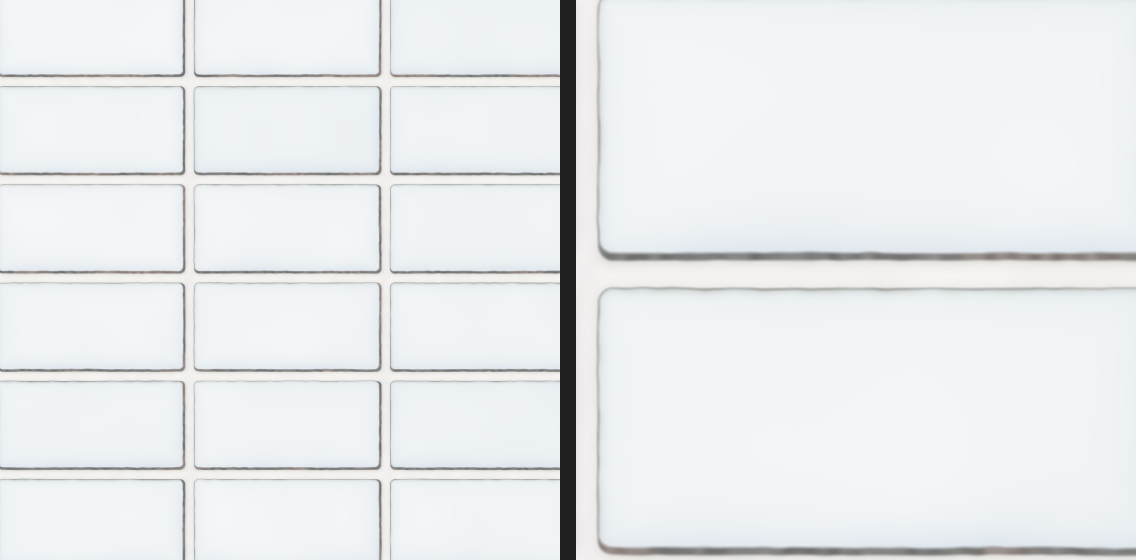
Left: the whole. Right: its middle third, enlarged.
A three.js fragment shader for this pattern:

```glsl
// Glossy white stacked wall tiles in pale grout, about three across and six down.
// Each tile is a rounded box: a grey body peeks out below and to the right of a
// shifted, softly shaded face; hashes vary the tint, rim wear and edge wobble.
varying vec2 vUv;

float hash(vec2 p) {
  vec3 q = fract(vec3(p.xyx) * 0.1031);
  q += dot(q, q.yzx + 33.33);
  return fract((q.x + q.y) * q.z);
}

float noise(vec2 p) {
  vec2 i = floor(p), f = fract(p);
  f = f * f * (3.0 - 2.0 * f);
  return mix(mix(hash(i), hash(i + vec2(1.0, 0.0)), f.x),
             mix(hash(i + vec2(0.0, 1.0)), hash(i + 1.0), f.x), f.y);
}

float roundedBox(vec2 p, vec2 halfSize, float radius) {
  vec2 q = abs(p) - halfSize + radius;
  return length(max(q, 0.0)) + min(max(q.x, q.y), 0.0) - radius;
}

void main() {
  // Grid cell and position from the tile centre
  vec2 pitch = vec2(0.3503, 0.1754);
  vec2 grid = (vUv - vec2(0.5137, 0.5911)) / pitch + 0.5;
  vec2 cell = floor(grid) + 20.0;
  vec2 p = (fract(grid) - 0.5) * pitch;
  vec2 halfSize = vec2(0.1673, 0.0794);
  float tone = hash(cell);
  float wear = hash(cell + 7.3);

  // Slightly uneven outline
  float wobble = (noise(vUv * 110.0) - 0.5) * 0.0010 + (noise(vUv * 24.0) - 0.5) * 0.0010;
  float body = roundedBox(p, halfSize, 0.009) + wobble * 0.6;
  float face = roundedBox(p - vec2(-0.0018, 0.0021), halfSize - 0.0023, 0.008) + wobble;

  // Grout: cream in the horizontal joints, faintly pink in the vertical ones
  float vertical = smoothstep(-0.004, 0.004, abs(p.x) - halfSize.x);
  vec3 color = mix(vec3(0.958, 0.953, 0.940), vec3(0.948, 0.938, 0.938), vertical);
  color += (noise(vUv * 60.0) - 0.5) * 0.016;

  // Soft contact shadow on the grout
  float below = smoothstep(-0.01, 0.01, p.x - halfSize.x)
              + smoothstep(-0.01, 0.01, -p.y - halfSize.y);
  color *= 1.0 - (0.05 + 0.13 * min(below, 1.0)) * exp(-max(body, 0.0) / 0.0022);

  // Exposed body of the tile, worn to warm brown in places
  vec3 clay = mix(vec3(0.49, 0.49, 0.485), vec3(0.59, 0.54, 0.52),
                  smoothstep(0.45, 0.85, noise(vUv * vec2(17.0, 23.0) + 5.0)));
  clay += (noise(vUv * 150.0) - 0.5) * 0.12;
  color = mix(color, clay, 1.0 - smoothstep(-0.0014, 0.0014, body));

  // Glazed face: bright middle, cooler and darker towards its border
  float depth = max(-face, 0.0);
  vec3 glaze = mix(vec3(0.937, 0.953, 0.960), vec3(0.962, 0.970, 0.972), tone);
  glaze -= vec3(0.016, 0.012, 0.010) * smoothstep(0.3, 1.0, vUv.x) * (1.0 - vUv.y * 0.5);
  glaze += (noise(vUv * 13.0 + cell) - 0.5) * vec3(0.012, 0.010, 0.008);
  glaze -= vec3(0.040, 0.030, 0.024) * exp(-depth / 0.011);

  // Lavender reflection along the lower and right borders
  float low = exp(-max(p.y + halfSize.y, 0.0) / 0.014);
  float right = exp(-max(halfSize.x - p.x, 0.0) / 0.011);
  float patches = 0.4 + 0.9 * noise(vUv * vec2(19.0, 15.0) + 31.0);
  glaze -= vec3(0.050, 0.040, 0.018) * max(low, right * 0.8) * patches;

  // Thin grey rim, strongest along the top and patchy on the left
  float top = smoothstep(-0.012, -0.001, p.y - halfSize.y);
  float left = smoothstep(-0.012, -0.001, -p.x - halfSize.x);
  float rim = max(top * (0.10 + 0.12 * wear), left * (0.05 + 0.10 * wear));
  rim *= 0.5 + noise(vUv * 70.0 + 11.0);
  vec3 rimTint = mix(vec3(0.90, 0.95, 1.10), vec3(0.95, 0.92, 1.0), wear);
  glaze -= rim * rimTint * exp(-depth / 0.0022);
  color = mix(color, glaze, 1.0 - smoothstep(-0.0016, 0.0016, face));

  gl_FragColor = vec4(clamp(color, 0.0, 1.0), 1.0);
}
```
